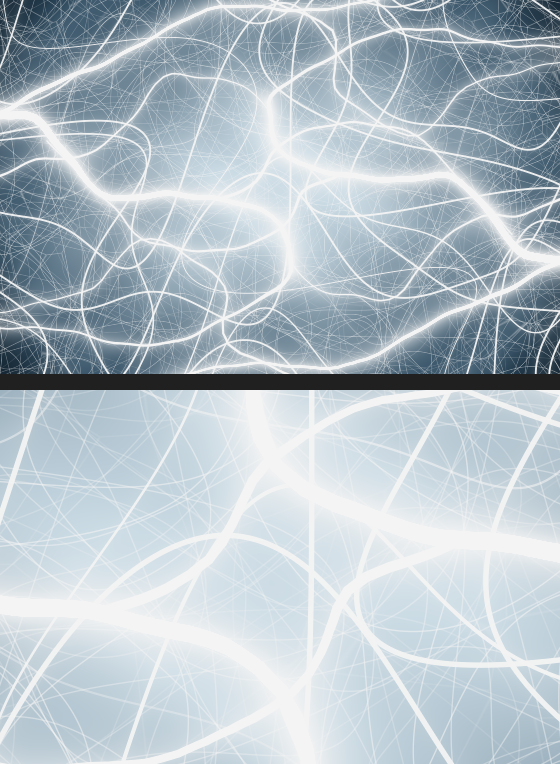
Top, the full canvas; bottom, a detail of the centre.
A Shadertoy shader for this background:

```glsl
// Branching white lightning over a misty steel-blue field with fine filaments.
#define DEEP vec3(0.14, 0.255, 0.34)
#define MIST vec3(0.78, 0.85, 0.89)
#define SPARK vec3(0.955, 0.955, 0.955)
#define HALO_FALLOFF vec2(2.7, 4.4)
#define MOTTLE 0.09
#define HAIR_LAYERS 30
#define HAIR_ALPHA 0.46
#define VEIN_LAYERS 8
#define VEIN_WIDTH 0.0024
#define CELL_SCALE 9.0
#define SPAN_STEPS 5
#define WOBBLE 0.004

const float PI = 3.14159;

// Control points of the bolts, in canvas heights from the centre
const vec2 TRUNK[8] = vec2[8](vec2(-.78, .20), vec2(-.66, .18), vec2(-.565, .08), vec2(-.457, -.025),
    vec2(-.28, -.02), vec2(-.15, -.035), vec2(.0, -.10), vec2(.035, -.22));
const vec2 ARCH[8] = vec2[8](vec2(-.78, .19), vec2(-.68, .236), vec2(-.535, .305), vec2(-.36, .383),
    vec2(-.2, .477), vec2(.0, .475), vec2(.2, .485), vec2(.31, .53));
const vec2 LINK[8] = vec2[8](vec2(-.16, -.03), vec2(-.06, .01), vec2(-.01, .10), vec2(.09, .16),
    vec2(.25, .165), vec2(.37, .14), vec2(.46, .04), vec2(.62, -.12));
const vec2 BRANCH[8] = vec2[8](vec2(-.78, .02), vec2(-.65, .07), vec2(-.535, .08), vec2(-.42, .16),
    vec2(-.31, .29), vec2(-.2, .295), vec2(-.1, .27), vec2(-.035, .2));
const vec2 TAIL[8] = vec2[8](vec2(.0, .10), vec2(-.035, .22), vec2(.05, .30), vec2(.17, .36),
    vec2(.30, .42), vec2(.42, .42), vec2(.54, .39), vec2(.78, .37));
const vec2 VINE[8] = vec2[8](vec2(-.09, .52), vec2(.139, .42), vec2(.148, .265), vec2(.236, .188),
    vec2(.373, .143), vec2(.5, .266), vec2(.656, .314), vec2(.78, .335));

float hash(vec2 p) { return fract(sin(dot(p, vec2(127.1, 311.7))) * 43758.5); }
vec2 hash2(vec2 p) { return vec2(hash(p), hash(p + 19.3)); }

float stroke(float d, float halfWidth, float px) {
    return clamp((halfWidth - d) / px + 0.5, 0.0, 1.0);
}

float segment(vec2 p, vec2 a, vec2 b) {
    vec2 ab = b - a;
    return length(p - a - ab * clamp(dot(p - a, ab) / dot(ab, ab), 0.0, 1.0));
}

vec2 spline(vec2 a, vec2 b, vec2 c, vec2 d, float t) {
    return b + 0.5 * t * (c - a + t * (2.0 * a - 5.0 * b + 4.0 * c - d + t * (3.0 * (b - c) + d - a)));
}

// Light of a tapering bolt: sharp core plus exponential glow
float bolt(vec2 p, vec2 k[8], float width, float reach, float glow, float px) {
    float s = 1e3;
    for (int i = 0; i < 7; i++) {
        vec2 a = k[max(i - 1, 0)], d = k[min(i + 2, 7)], last = k[i];
        for (int j = 1; j <= SPAN_STEPS; j++) {
            float t = float(j) / float(SPAN_STEPS);
            vec2 next = spline(a, k[i], k[i + 1], d, t);
            float taper = 1.0 - 0.5 * (float(i) + t) / 7.0;
            s = min(s, segment(p, last, next) - width * taper);
            last = next;
        }
    }
    return max(stroke(s, 0.0, 1.5 * px), glow * exp(-max(s, 0.0) / reach));
}

// Distance to one set of winding lines (x) and the random strength of the nearest (y)
vec2 winding(vec2 p, float n, float angle, float freq) {
    vec2 dir = vec2(cos(angle), sin(angle));
    float u = dot(p, dir), v = dot(p, vec2(-dir.y, dir.x)), bend = 3.0 + 4.0 * hash(vec2(n, 4.0));
    float slow = bend * v + 1.7 * n, quick = 11.0 * v + 5.0 * u + 2.3 * n;
    float phase = freq * (u + 0.25 * sin(slow) + 0.07 * sin(quick)) + 4.1 * n;
    vec2 slope = freq * vec2(1.0 + 0.35 * cos(quick), 0.25 * bend * cos(slow) + 0.77 * cos(quick));
    return vec2(abs(sin(phase)) / length(slope), hash(vec2(floor(phase / PI + 0.5), n)));
}

// Faint hairs running every way
float hairs(vec2 p, float px) {
    float dark = 1.0;
    for (int i = 0; i < HAIR_LAYERS; i++) {
        float n = float(i);
        vec2 w = winding(p, n, 2.4 * n, 12.0);
        dark *= 1.0 - stroke(w.x, 0.0006, px) * HAIR_ALPHA * (0.3 + w.y);
    }
    return 1.0 - dark;
}

// Crisp veins, mostly level, only the stronger lines of each set
float veins(vec2 p, float px) {
    float dark = 1.0;
    for (int i = 0; i < VEIN_LAYERS; i++) {
        float n = float(i) + 50.0;
        vec2 w = winding(p, n, 0.5 * PI + 0.9 * sin(2.1 * n), 7.5);
        float power = smoothstep(0.35, 0.9, w.y), width = VEIN_WIDTH * (0.3 + 0.7 * power);
        float light = stroke(w.x, width, px) * 0.9 + 0.14 * exp(-w.x / 0.010);
        dark *= 1.0 - min(light, 0.95) * smoothstep(0.0, 0.25, power);
    }
    return 1.0 - dark;
}

// Kinked lines along the borders of random cells
float cracks(vec2 p, float px) {
    vec2 cell = floor(p * CELL_SCALE), f = p * CELL_SCALE - cell;
    float near = 9.0, second = 9.0;
    for (int k = 0; k < 9; k++) {
        vec2 o = vec2(k % 3 - 1, k / 3 - 1);
        float d = length(o + hash2(cell + o) - f);
        second = min(second, max(near, d));
        near = min(near, d);
    }
    return stroke(0.5 * (second - near) / CELL_SCALE, 0.0006, px);
}

void mainImage(out vec4 fragColor, in vec2 fragCoord) {
    float px = 1.0 / iResolution.y;
    vec2 p = (fragCoord - 0.5 * iResolution.xy) * px;

    // Misty backdrop, bright in the middle
    float mist = exp(-dot(p * p, HALO_FALLOFF));
    mist += MOTTLE * sin(11.0 * p.x + 2.0 * sin(7.0 * p.y)) * sin(13.0 * p.y + 2.0 * sin(6.0 * p.x));
    vec3 color = mix(DEEP, MIST, clamp(mist, 0.0, 1.0)) * (1.0 - 0.4 * smoothstep(0.7, 0.92, length(p)));

    // Fine web, with more kinks toward the sides
    color = mix(color, SPARK, hairs(p, px));
    color = mix(color, SPARK, cracks(p, px) * mix(0.12, 0.5, smoothstep(0.35, 0.7, abs(p.x))));
    color = mix(color, SPARK, veins(p, px));

    // Bolts, repeated under a half turn
    vec2 bent = p + WOBBLE * (sin(23.0 * p.yx) + 0.5 * sin(51.0 * p.yx + 1.0));
    float dark = 1.0;
    for (float side = -1.0; side < 2.0; side += 2.0) {
        vec2 q = bent * side;
        dark *= 1.0 - bolt(q, TRUNK, 0.013, 0.025, 0.80, px);
        dark *= 1.0 - bolt(q, ARCH, 0.008, 0.022, 0.65, px);
        dark *= 1.0 - bolt(q, LINK, 0.005, 0.016, 0.40, px);
        dark *= 1.0 - bolt(q, BRANCH, 0.004, 0.016, 0.35, px);
        dark *= 1.0 - bolt(q, TAIL, 0.006, 0.018, 0.40, px);
        dark *= 1.0 - bolt(q, VINE, 0.004, 0.018, 0.35, px);
    }
    fragColor = vec4(mix(SPARK, color, dark), 1.0);
}
```
